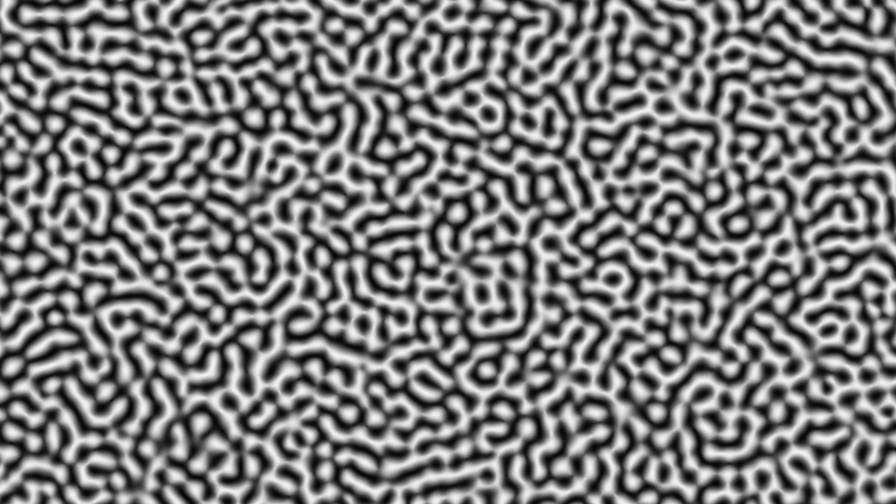
Write a Shadertoy shader that draws this texture.

```glsl
// Labyrinth of soft black and white worms, like a reaction-diffusion pattern.
// Random wave packets of one wavelength are summed with their quadrature part;
// dividing by the local amplitude gives strokes of even width and contrast.

const float WAVELENGTH = 0.0425;   // stroke period, in canvas heights
const float CELL_SIZE = 1.3;       // packet cell, in wavelengths
const int PACKETS_PER_CELL = 4;
const float PACKET_RADIUS = 2.0;   // in cells; fits the 5 x 5 neighbourhood
const float SIDEWAYS_BIAS = 0.88;  // below 1 favours horizontal strokes
const float SOFTNESS = 0.25;       // greyness of weak bridges
const float CONTRAST = 0.4;        // strength of the tone curve
const float DARK = 0.02;
const float LIGHT = 0.95;
const float TAU = 6.2831853;

// Sine-free hash: three inputs to four values in 0..1
vec4 hash43(vec3 p) {
    vec4 q = fract(p.xyzx * vec4(0.1031, 0.1030, 0.0973, 0.1099));
    q += dot(q, q.wzxy + 33.33);
    return fract((q.xxyz + q.yzzw) * q.zywx);
}

// Band-limited noise: x is the field, yz its directional quadrature
vec3 waveField(vec2 p) {
    vec2 home = floor(p);
    vec3 sum = vec3(0.0);
    for (int j = -2; j <= 2; j++) {
        for (int i = -2; i <= 2; i++) {
            vec2 cell = home + vec2(float(i), float(j));
            for (int n = 0; n < PACKETS_PER_CELL; n++) {
                vec4 rnd = hash43(vec3(cell + 57.0, float(n) * 17.0 + 5.0));
                vec2 offset = p - cell - rnd.xy;
                float falloff = max(1.0 - dot(offset, offset)
                                    / (PACKET_RADIUS * PACKET_RADIUS), 0.0);
                float window = falloff * falloff * falloff;
                float angle = TAU * rnd.z;
                vec2 dir = normalize(vec2(SIDEWAYS_BIAS * cos(angle), sin(angle)));
                float phase = TAU * (CELL_SIZE * dot(dir, offset) + rnd.w);
                sum += window * vec3(cos(phase), dir * sin(phase));
            }
        }
    }
    // Scale to unit variance: half the integral of the squared window
    float variance = 0.25 * TAU * PACKET_RADIUS * PACKET_RADIUS / 7.0
                   * float(PACKETS_PER_CELL);
    return sum / sqrt(variance);
}

void mainImage(out vec4 fragColor, in vec2 fragCoord) {
    vec2 p = fragCoord / iResolution.y / (WAVELENGTH * CELL_SIZE);
    vec3 wave = waveField(p);

    // Even out the amplitude; tones become almost uniformly spread
    float amplitude = sqrt(wave.x * wave.x + 2.0 * dot(wave.yz, wave.yz) + SOFTNESS);
    float tone = 0.5 + 0.5 * wave.x / amplitude;

    // Gentle S-curve, then the grey range
    tone = mix(tone, smoothstep(0.0, 1.0, tone), CONTRAST);
    fragColor = vec4(vec3(mix(DARK, LIGHT, tone)), 1.0);
}
```
